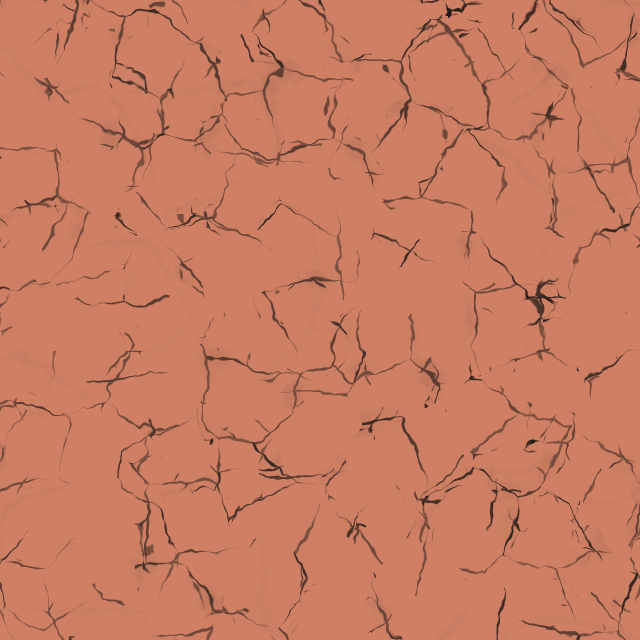
Write a WebGL 2 fragment shader that draws this texture.

```glsl
#version 300 es
precision highp float;
// Terracotta plaster with a broken net of thin, jagged, tapering cracks.
// Warped Voronoi borders are kept or dropped by lot and thinned to a point;
// side twigs hug the main net, splinters gather at hubs, old cracks stay pale.
uniform vec2 u_resolution;
out vec4 fragColor;

const vec3 CLAY = vec3(0.812, 0.502, 0.392);
const vec3 INK = vec3(0.13, 0.10, 0.09);

float hash(vec2 p) {
  return fract(sin(dot(p, vec2(127.1, 311.7))) * 43758.5453);
}

vec2 hash2(vec2 p) {
  return vec2(hash(p), hash(p + 37.3));
}

float noise(vec2 p) {
  vec2 i = floor(p), f = fract(p);
  f = f * f * (3.0 - 2.0 * f);
  float low = mix(hash(i), hash(i + vec2(1, 0)), f.x);
  float high = mix(hash(i + vec2(0, 1)), hash(i + vec2(1, 1)), f.x);
  return mix(low, high, f.y);
}

vec2 wobble(vec2 p) {
  return vec2(noise(p), noise(p + 19.7)) - 0.5;
}

// Bends straight borders into jagged ones
vec2 jagged(vec2 p) {
  return p + 0.020 * wobble(p * 15.0) + 0.010 * wobble(p * 48.0)
           + 0.004 * wobble(p * 125.0);
}

// Seed point of a cell, in cell units
vec2 seedPoint(vec2 id, float seed) {
  return id + 0.04 + 0.92 * hash2(id + seed);
}

// Opacity of a crack net; halfWidth and blur are in canvas units
float cracks(vec2 p, float scale, float keep, float halfWidth, float blur, float seed) {
  vec2 g = p * scale;
  vec2 base = floor(g);
  vec2 homeId = base;
  vec2 home = vec2(9.0);
  for (int y = -1; y <= 1; y++)
    for (int x = -1; x <= 1; x++) {
      vec2 id = base + vec2(x, y);
      vec2 offset = seedPoint(id, seed) - g;
      if (dot(offset, offset) < dot(home, home)) {
        home = offset;
        homeId = id;
      }
    }
  float opacity = 0.0;
  for (int y = -2; y <= 2; y++)
    for (int x = -2; x <= 2; x++) {
      if (x == 0 && y == 0) continue;
      vec2 id = homeId + vec2(x, y);
      vec2 other = seedPoint(id, seed) - g;
      vec2 pairId = homeId + id + seed;
      if (hash(pairId + 5.1) > keep) continue;
      // Distance to the border, and position along it
      vec2 normal = normalize(other - home);
      vec2 middle = 0.5 * (home + other);
      float d = dot(middle, normal) / scale;
      vec2 tangent = vec2(-normal.y, normal.x) * (normal.x < 0.0 ? -1.0 : 1.0);
      float side = hash(pairId + 2.3) < 0.5 ? -1.0 : 1.0;
      float taper = 1.0 - smoothstep(-0.3, 0.65, side * dot(middle, tangent));
      float w = halfWidth * taper * (0.4 + 1.2 * noise(p * 90.0 + seed));
      float cover = clamp((w - d) / blur + 0.5, 0.0, 1.0) * min(1.0, 2.0 * w / blur);
      float lot = hash(pairId + 8.9);
      opacity = max(opacity, cover * mix(0.48, 0.9, lot * lot));
    }
  return opacity;
}

// Strength of scattered hubs: x for all, y for the few black ones
vec2 hubs(vec2 p, float scale, float radius) {
  vec2 cell = floor(p * scale);
  vec2 strength = vec2(0.0);
  for (int y = -1; y <= 1; y++)
    for (int x = -1; x <= 1; x++) {
      vec2 id = cell + vec2(x, y);
      float d = length(p - seedPoint(id, 61.0) / scale);
      float size = radius * mix(0.4, 1.0, hash(id + 4.4));
      float fall = max(0.0, 1.0 - d / size);
      float black = step(0.84, hash(id + 7.7));
      strength = max(strength, fall * vec2(1.0, black));
    }
  return strength;
}

void main() {
  vec2 uv = gl_FragCoord.xy / u_resolution.y;
  float soft = max(0.0019, 1.0 / u_resolution.y);
  vec2 p = jagged(uv);
  vec2 hub = hubs(uv, 5.5, 0.055);
  float patches = smoothstep(0.05, 0.4, noise(uv * 9.0 + 3.0));

  // Pale old cracks
  float ghost = cracks(p + 0.37, 5.0, 0.5, 0.006, 0.004, 11.0);
  vec3 color = mix(CLAY, INK, 0.05 * ghost);

  // Two main nets that cross, and the wide halo around the first
  float mainWidth = 0.0020 * (0.4 + 0.6 * patches);
  float ink = cracks(p, 9.0, 0.72, mainWidth, soft, 23.0);
  float crossing = cracks(p + 0.21, 8.0, 0.36, 0.0017, soft, 71.0);
  float halo = smoothstep(0.0, 0.4, cracks(p, 9.0, 0.72, 0.014 * patches, 0.024, 23.0));

  // Twigs that thin out away from the halo, and splinters at the hubs
  float twigs = cracks(p, 22.0, 0.55, 0.0021 * halo, soft, 41.0);
  float splinterWidth = 0.0024 * hub.x * halo + 0.0042 * hub.y;
  float splinters = cracks(p, 34.0, 0.65, splinterWidth, soft, 53.0);
  ink = max(max(ink, crossing), max(twigs, splinters));
  ink = min(1.0, ink * (1.0 + 0.9 * hub.y));

  color = mix(color, INK, 0.07 * halo * smoothstep(0.6, 0.95, noise(uv * 18.0)));
  color = mix(color, INK, ink);
  fragColor = vec4(color, 1.0);
}
```
